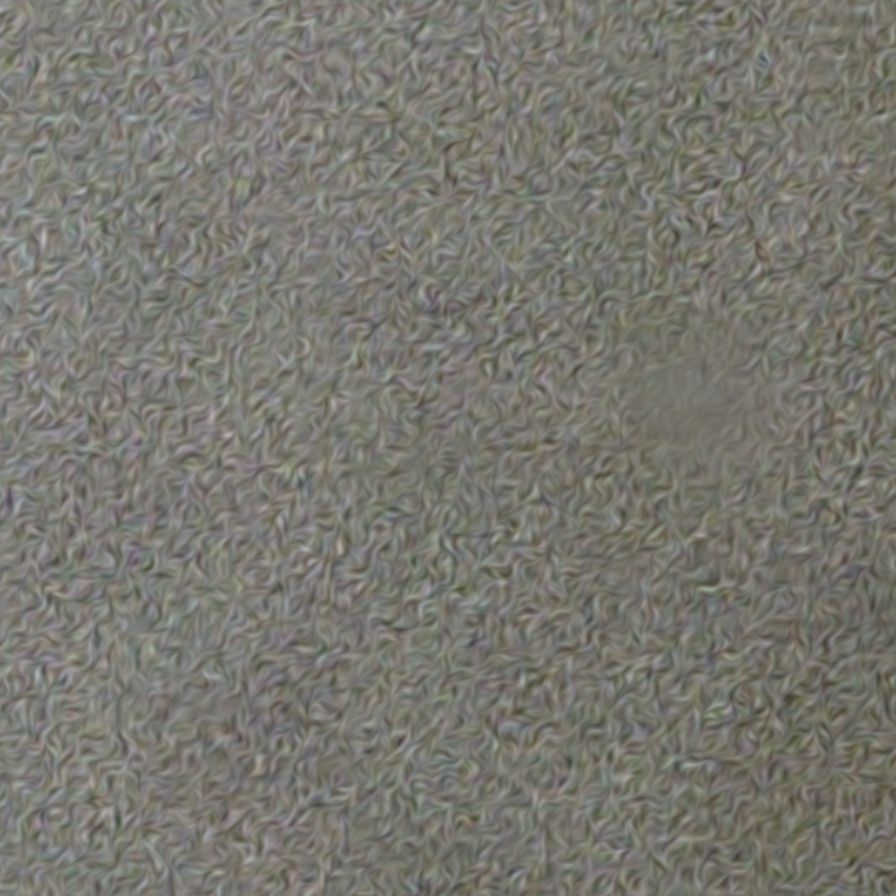
A Shadertoy shader for this texture:

```glsl
// Worn grey-olive stone covered in fine, short, fibre-like grain.
// Gradient noise is smeared along a wandering flow field to form short strokes;
// faint colour noise, broad mottling and a soft light falloff tint the result.

const float TAU = 6.2831853;
const int SMEAR_STEPS = 4;          // samples on each side of a point
const float SMEAR_STEP = 0.0019;    // step length in canvas units

float hash(vec2 cell, float seed) {
    return fract(sin(dot(cell, vec2(127.1, 311.7)) + seed * 74.7) * 43758.5453);
}

float cornerSlope(vec2 cell, vec2 offset, float seed) {
    float angle = TAU * hash(cell, seed);
    return dot(vec2(cos(angle), sin(angle)), offset);
}

// Gradient noise, roughly -0.7 to 0.7
float noise(vec2 p, float seed) {
    vec2 cell = floor(p);
    vec2 f = fract(p);
    vec2 blend = f * f * f * (f * (f * 6.0 - 15.0) + 10.0);
    vec2 e = vec2(1.0, 0.0);
    float low = mix(cornerSlope(cell, f, seed),
                    cornerSlope(cell + e.xy, f - e.xy, seed), blend.x);
    float high = mix(cornerSlope(cell + e.yx, f - e.yx, seed),
                     cornerSlope(cell + e.xx, f - e.xx, seed), blend.x);
    return mix(low, high, blend.y);
}

// Direction of the fibres: mostly rising to the right, with some turning
vec2 flow(vec2 p) {
    float angle = 0.95 + 2.6 * noise(p * 43.0, 1.0) + 1.3 * noise(p * 17.0, 2.0);
    return vec2(cos(angle), sin(angle));
}

// x: brightness grain, y: red-green grain, z: yellow-blue grain
vec3 grainAt(vec2 p) {
    float fine = noise(p * 133.0, 3.0) + 0.45 * noise(p * 71.0, 4.0);
    return vec3(fine, noise(p * 57.0, 5.0), noise(p * 51.0, 6.0));
}

// Weighted average of the grain along the flow, in both directions
vec3 smearedGrain(vec2 start) {
    vec3 sum = grainAt(start);
    float total = 1.0;
    for (int side = 0; side < 2; side++) {
        float way = side == 0 ? 1.0 : -1.0;
        vec2 p = start;
        for (int i = 1; i <= SMEAR_STEPS; i++) {
            p += way * SMEAR_STEP * flow(p);
            float weight = 1.0 - float(i) / float(SMEAR_STEPS + 1);
            sum += weight * grainAt(p);
            total += weight;
        }
    }
    return sum / total;
}

// Broad patches of uneven tone
float mottle(vec2 p, float seed) {
    return noise(p * 5.0, seed) + 0.6 * noise(p * 13.0, seed + 1.0)
         + 0.55 * noise(p * 29.0, seed + 2.0);
}

// Grain strength, uneven at two scales and fading in one rubbed-smooth spot
float roughness(vec2 p, vec2 spot, float radius) {
    float wobble = 0.25 * noise(p * 9.0, 22.0);
    float worn = 1.0 - smoothstep(0.1, 1.1, length(p - spot) / radius + wobble);
    float uneven = 1.0 + 0.35 * noise(p * 7.0, 20.0) + 0.7 * noise(p * 31.0, 21.0);
    return uneven * (1.0 - 0.72 * worn);
}

void mainImage(out vec4 fragColor, in vec2 fragCoord) {
    vec2 uv = fragCoord / iResolution.xy;
    vec2 p = fragCoord / iResolution.y;
    vec2 centred = uv - 0.5;

    // Brightness: light from the upper left, mottling, then fibres
    float rough = roughness(uv, vec2(0.79, 0.54), 0.15);
    vec3 grain = smearedGrain(p) * rough;
    float light = dot(centred, vec2(-0.065, 0.04));
    float tone = light + 0.036 * mottle(p, 7.0) + 0.31 * grain.x;

    // Stone colour: shadows warmer, highlights closer to neutral
    vec3 stone = vec3(0.470, 0.467, 0.437);
    vec3 toneTint = vec3(0.97, 1.0, 1.07);
    vec3 color = stone + toneTint * tone;

    // Faint pink-green and yellow-blue variation
    float redGreen = 0.042 * grain.y + 0.012 * mottle(p, 10.0);
    float yellowBlue = 0.058 * grain.z + 0.014 * mottle(p, 14.0) + 0.014 * centred.x;
    color += redGreen * vec3(1.0, -0.55, 0.2);
    color += yellowBlue * vec3(0.4, 0.3, -1.1);

    fragColor = vec4(clamp(color, 0.0, 1.0), 1.0);
}
```
